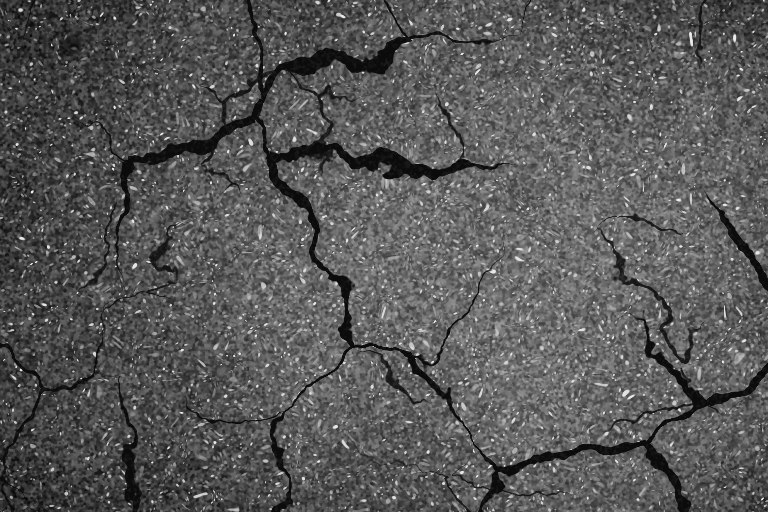
This texture is drawn by a WebGL 1 fragment shader. Its source:

```glsl
precision highp float;
// Worn asphalt split by jagged black cracks, lit brightest right of centre.
// Cracks are warped cell borders whose width fades in and out; the ground is
// smooth cellular grain sprinkled with pale stone chips and dark pits.
uniform vec2 u_resolution;

// Lengths are in canvas heights, scales in cells per canvas height.
const float LIT_TONE = 0.425;
const float SHADE_TONE = 0.20;
const vec2 LIGHT_CENTRE = vec2(0.65, 0.48);
const float GRAIN_SCALE = 210.0;
const float GRAIN_CONTRAST = 0.27;
const float CLUMP_SCALE = 85.0;
const float CLUMP_CONTRAST = 0.10;
const float CHIP_SCALE = 80.0;
const float GRIT_SCALE = 105.0;
const float PEBBLE_SCALE = 34.0;
const float PIT_SCALE = 90.0;
const float STAIN_SCALE = 4.0;
const float CHIP_TONE = 0.92;
const float GRIT_TONE = 0.66;
const float PIT_TONE = 0.16;
const float CRACK_TONE = 0.045;
const float CRACK_SCALE = 2.6;
const float CRACK_HALF_WIDTH = 0.0118;
const float HAIRLINE_SCALE = 4.3;
const float HAIRLINE_HALF_WIDTH = 0.0042;
const float SOFTNESS = 0.0014;
const mat2 TURN = mat2(0.8, 0.6, -0.6, 0.8);

vec2 hash2(vec2 p) {
  vec3 q = fract(p.xyx * vec3(0.1031, 0.1030, 0.0973));
  q += dot(q, q.yzx + 33.33);
  return fract((q.xx + q.yz) * q.zy);
}

float valueNoise(vec2 p) {
  vec2 cell = floor(p), f = fract(p);
  f = f * f * (3.0 - 2.0 * f);
  float low = mix(hash2(cell).x, hash2(cell + vec2(1.0, 0.0)).x, f.x);
  float high = mix(hash2(cell + vec2(0.0, 1.0)).x, hash2(cell + 1.0).x, f.x);
  return mix(low, high, f.y);
}

// Cellular tones blended softly by distance, centred on zero.
float grain(vec2 p) {
  vec2 cell = floor(p), f = fract(p);
  float sum = 0.0, total = 0.0;
  for (int y = -1; y <= 1; y++) {
    for (int x = -1; x <= 1; x++) {
      vec2 g = vec2(float(x), float(y));
      vec2 d = g + hash2(cell + g) - f;
      float weight = exp(-5.0 * dot(d, d));
      sum += weight * hash2(cell + g + 71.0).y;
      total += weight;
    }
  }
  return sum / total - 0.5;
}

// Scattered blobs: x is coverage, y a random tone for each blob.
vec2 scatter(vec2 p, float scale, float share, float radius, float softness) {
  vec2 q = p * scale + scale;
  vec2 cell = floor(q);
  vec2 look = hash2(cell + 13.0);
  vec2 d = fract(q) - mix(vec2(0.3), vec2(0.7), hash2(cell));
  d.x *= mix(0.75, 1.35, look.y);
  float r = radius * mix(0.5, 1.0, hash2(cell + 29.0).x);
  float edge = softness * scale;
  float cover = 1.0 - smoothstep(r - edge, r + edge, length(d));
  return vec2(cover * step(look.x, share), look.y);
}

// Distance to the nearest cell border, and a random value for that border.
vec2 cellBorder(vec2 p) {
  vec2 cell = floor(p), f = fract(p);
  vec2 home = vec2(0.0), toHome = vec2(8.0);
  for (int y = -1; y <= 1; y++) {
    for (int x = -1; x <= 1; x++) {
      vec2 g = vec2(float(x), float(y));
      vec2 d = g + hash2(cell + g) - f;
      if (dot(d, d) < dot(toHome, toHome)) { toHome = d; home = g; }
    }
  }
  vec2 border = vec2(8.0, 0.0);
  for (int y = -2; y <= 2; y++) {
    for (int x = -2; x <= 2; x++) {
      vec2 g = home + vec2(float(x), float(y));
      vec2 d = g + hash2(cell + g) - f;
      vec2 gap = d - toHome;
      if (dot(gap, gap) > 0.0001) {
        float dist = dot(0.5 * (toHome + d), normalize(gap));
        if (dist < border.x) border = vec2(dist, hash2(2.0 * cell + g + home + 7.0).x);
      }
    }
  }
  return border;
}

// Crack coverage; presence from 0 to 1 tapers the width to nothing.
float crack(vec2 p, float scale, float halfWidth, float presence, float softness) {
  vec2 border = cellBorder(p * scale);
  float w = halfWidth * presence * smoothstep(-0.2, 0.7, border.y);
  float cover = 1.0 - smoothstep(w - softness, w + softness, border.x / scale);
  return cover * smoothstep(0.0, 0.002, w);
}

vec2 jag(vec2 p, float scale, float reach) {
  return reach * (vec2(valueNoise(p * scale), valueNoise(p * scale + 47.0)) - 0.5);
}

void main() {
  vec2 uv = gl_FragCoord.xy / u_resolution;
  vec2 p = gl_FragCoord.xy / u_resolution.y;
  float softness = max(SOFTNESS, 0.5 / u_resolution.y);

  // Ground: broad light, grain and clumps.
  float shade = smoothstep(0.1, 0.95, length((uv - LIGHT_CENTRE) * vec2(1.2, 1.0)));
  float fine = grain(p * GRAIN_SCALE);
  float tone = mix(LIT_TONE, SHADE_TONE, shade) + 0.07 * (valueNoise(p * 5.0) - 0.5);
  tone += GRAIN_CONTRAST * fine + CLUMP_CONTRAST * grain(p * CLUMP_SCALE + 9.0);

  // Stains, pits, grit, chips and pebbles, bent and turned off their grids.
  vec2 loose = TURN * (p + jag(p, 32.0, 0.025)) + 3.0;
  tone *= 1.0 - 0.5 * scatter(p, STAIN_SCALE, 0.12, 0.09, 0.005).x;
  vec2 pit = scatter(loose, PIT_SCALE, 0.15, 0.25, softness);
  vec2 grit = scatter(TURN * loose, GRIT_SCALE, mix(0.36, 0.14, shade), 0.36, softness);
  vec2 chip = scatter(loose, CHIP_SCALE, mix(0.34, 0.15, shade), 0.29, softness);
  vec2 pebble = scatter(loose, PEBBLE_SCALE, 0.05, 0.2, softness);
  tone = mix(tone, PIT_TONE, 0.5 * pit.x);
  tone = mix(tone, GRIT_TONE, grit.x * mix(0.3, 0.9, grit.y));
  tone = mix(tone, CHIP_TONE, chip.x * mix(0.25, 1.0, chip.y));
  tone = mix(tone, CHIP_TONE, pebble.x * mix(0.3, 1.0, pebble.y));

  // Cracks: hairlines first, then the wide fissures.
  vec2 bent = p + jag(p, 7.0, 0.08) + jag(p, 20.0, 0.04);
  bent += jag(p, 58.0, 0.013) + jag(p, 140.0, 0.005);
  float wide = smoothstep(0.17, 0.6, valueNoise(p * 2.6 + 3.0));
  float thin = smoothstep(0.45, 0.78, valueNoise(p * 4.0 + 21.0));
  float hairline = crack(bent + 5.0, HAIRLINE_SCALE, HAIRLINE_HALF_WIDTH, thin, softness);
  float fissure = crack(bent + 2.0, CRACK_SCALE, CRACK_HALF_WIDTH, wide, softness);
  float depth = CRACK_TONE + 0.12 * max(fine, 0.0);
  tone = mix(tone, depth, 0.85 * hairline);
  tone = mix(tone, depth, fissure);

  gl_FragColor = vec4(vec3(clamp(tone, 0.0, 1.0)), 1.0);
}
```
